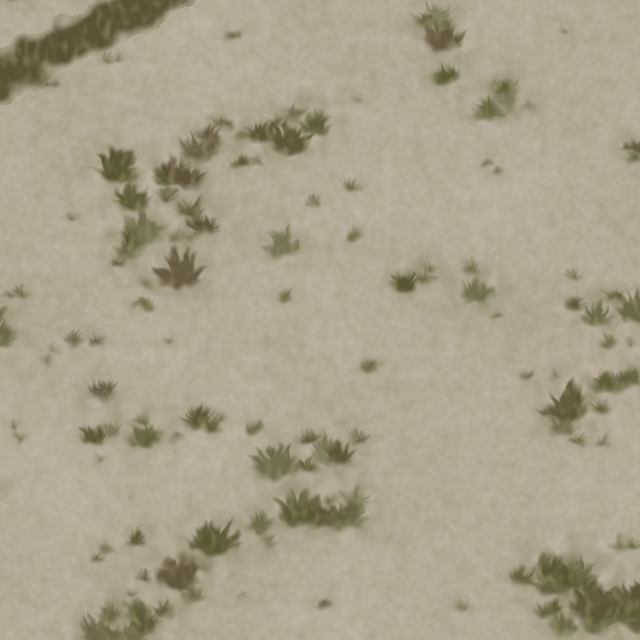
A WebGL 2 fragment shader for this texture:

```glsl
#version 300 es
precision highp float;
// Pale sandy slope with scattered tufts of green and dry grass.
uniform vec2 u_resolution;
out vec4 fragColor;

// Integer hash of a lattice point, two values in 0..1
vec2 hash2(vec2 cell) {
    uvec2 v = uvec2(ivec2(floor(cell)) + 4096) * 1664525u + 1013904223u;
    v.x += v.y * 1664525u;
    v.y += v.x * 1664525u;
    v ^= v >> 16u;
    v.x += v.y * 1664525u;
    v.y += v.x * 1664525u;
    v ^= v >> 16u;
    return vec2(v & 65535u) / 65535.0;
}

float gradientDot(vec2 cell, vec2 offset) {
    return dot(hash2(cell) * 2.0 - 1.0, offset);
}

// Gradient noise, roughly -0.7..0.7
float noise(vec2 p) {
    vec2 i = floor(p), f = p - i;
    vec2 w = f * f * f * (f * (f * 6.0 - 15.0) + 10.0);
    vec2 e = vec2(1.0, 0.0);
    float low = mix(gradientDot(i, f), gradientDot(i + e, f - e), w.x);
    float high = mix(gradientDot(i + e.yx, f - e.yx), gradientDot(i + 1.0, f - 1.0), w.x);
    return mix(low, high, w.y);
}

// Tuft with a ragged, upward fanning crown: cover in x, faint litter in y
vec2 tuft(vec2 q, float radius, float seed) {
    float fan = atan(q.x, q.y + radius * 0.7);
    float crown = smoothstep(-0.6, 0.8, q.y / radius);
    float reach = radius * (0.95 + crown * 1.2 * noise(vec2(fan * 4.0, seed * 91.0)));
    float dist = length(q * vec2(0.85, q.y < 0.0 ? 1.3 : 0.95));
    float cover = smoothstep(-0.008, 0.009, reach - dist);
    return vec2(cover, exp(-dist * dist / (radius * radius * 3.0 + 0.0002)));
}

// Clumps strung along slanted lines: cover, litter, dryness
vec3 scatter(vec2 p, float cells, float spread, vec2 radii, int most, float seed) {
    vec3 plants = vec3(0.0);
    vec2 home = floor(p * cells);
    for (int n = 0; n < 9; n++) {
        vec2 cell = home + vec2(n % 3, n / 3) - 1.0 + seed;
        vec2 spot = hash2(cell), trait = hash2(cell + 211.0);
        vec2 center = (cell - seed + spot) / cells;
        float angle = mix(-0.3, 0.7, trait.x);
        vec2 along = vec2(cos(angle), sin(angle));
        int count = int(trait.y * float(most) + 0.6);
        for (int k = 0; k < count; k++) {
            vec2 place = hash2(cell + float(k) * 37.0 + 400.0) * 2.0 - 1.0;
            vec2 look = hash2(cell + float(k) * 37.0 + 900.0);
            vec2 offset = along * place.x + vec2(-along.y, along.x) * place.y * 0.25;
            float radius = mix(radii.x, radii.y, look.x * look.x);
            vec2 q = p - center - offset * spread;
            if (length(q) > radius * 4.0 + 0.03) continue;
            vec2 t = tuft(q, radius, look.y + place.x);
            t.x *= mix(0.5, 1.0, look.y);
            float dry = smoothstep(0.4, 0.9, trait.x * 0.5 + look.y * 0.5);
            if (t.x > plants.x) plants.z = dry;
            // Neighbouring tufts thicken each other
            plants.xy = 1.0 - (1.0 - plants.xy) * (1.0 - t * vec2(1.0, 0.7));
        }
    }
    return plants;
}

float segmentDistance(vec2 p, vec2 a, vec2 b) {
    vec2 ab = b - a;
    return length(p - a - ab * clamp(dot(p - a, ab) / dot(ab, ab), 0.0, 1.0));
}

void main() {
    vec2 p = gl_FragCoord.xy / min(u_resolution.x, u_resolution.y);

    // Sand: broad patches, soft mottling and fine grain
    float broad = noise(p * 5.0 + 3.0) + 0.6 * noise(p * 14.0 + 60.0);
    float mottle = noise(p * 42.0 + 9.0);
    float grain = noise(p * 90.0 + 20.0);
    float shade = 0.36 + broad * 0.65 + mottle * 0.7 + grain * 0.65;
    vec3 color = mix(vec3(0.725, 0.685, 0.615), vec3(0.668, 0.633, 0.545), shade);
    color += 0.025 * smoothstep(0.25, 0.6, noise(p * 65.0 + 50.0));
    color += vec3(0.012, 0.0, -0.008) * noise(p * 28.0 + 70.0);

    // Ragged edges from a small warp of the plane
    vec2 warp = vec2(noise(p * 55.0 + 5.0), noise(p * 48.0 + 35.0));
    vec2 g = p + warp * 0.011;
    vec3 clumps = scatter(g, 4.5, 0.1, vec2(0.006, 0.031), 13, 0.0);
    vec3 strays = scatter(g, 6.0, 0.04, vec2(0.004, 0.011), 3, 60.0);
    vec3 plants = clumps.x > strays.x ? clumps : strays;
    plants.y = max(clumps.y, strays.y * 0.5);

    // Dark dry bank crossing the upper left corner
    float bankEdge = segmentDistance(g, vec2(-0.05, 0.855), vec2(0.27, 1.015));
    bankEdge += 0.025 * noise(p * 24.0) - 0.031;
    float bank = 1.0 - smoothstep(-0.014, 0.01, bankEdge);
    if (bank > plants.x) plants = vec3(bank, 1.0, 0.75);

    // Thin litter around the tufts
    float litter = plants.y * smoothstep(-0.35, 0.4, noise(p * 36.0 + 80.0));
    color = mix(color, vec3(0.55, 0.52, 0.4), litter * 0.75);

    // Foliage with lit blades and shaded hearts
    float leaf = noise(p * vec2(80.0, 48.0) + 15.0);
    vec3 dark = mix(vec3(0.29, 0.285, 0.14), vec3(0.32, 0.275, 0.175), plants.z);
    vec3 lit = mix(vec3(0.43, 0.43, 0.25), vec3(0.47, 0.42, 0.3), plants.z);
    vec3 foliage = mix(dark, lit, smoothstep(-0.25, 0.55, leaf));
    color = mix(color, foliage, plants.x * (0.93 + 0.3 * min(leaf, 0.0)));

    fragColor = vec4(color, 1.0);
}
```
